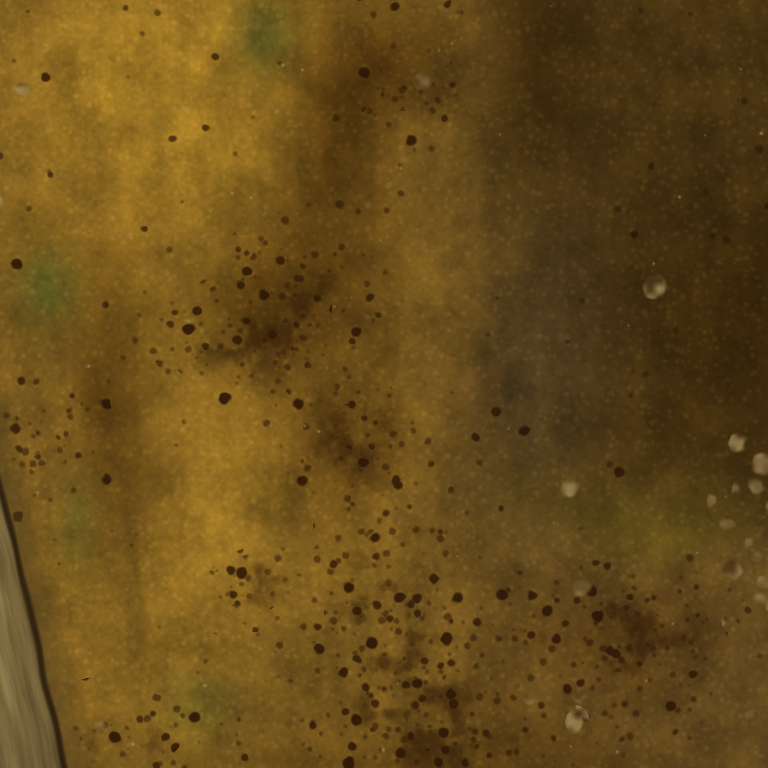
Write a Shadertoy shader that draws this texture.

```glsl
float hash(vec2 p) {
    return fract(sin(dot(p, vec2(127.1, 311.7))) * 43758.5453);
}

float noise(vec2 p) {
    vec2 i = floor(p), f = fract(p);
    f = f * f * (3.0 - 2.0 * f);
    float low = mix(hash(i), hash(i + vec2(1, 0)), f.x);
    float high = mix(hash(i + vec2(0, 1)), hash(i + vec2(1, 1)), f.x);
    return mix(low, high, f.y);
}

float fbm(vec2 p) {
    float sum = 0.0, amp = 0.5;
    for (int i = 0; i < 5; i++) {
        sum += amp * noise(p);
        p = mat2(1.6, 1.2, -1.2, 1.6) * p + 7.3;
        amp *= 0.5;
    }
    return sum;
}

// Soft elliptical patch
float blob(vec2 p, vec2 center, vec2 radius) {
    vec2 q = (p - center) / radius;
    return exp(-dot(q, q));
}

// Scattered round spots; density is the share of occupied cells
float spots(vec2 p, float cells, float density, vec2 radii, float soft, float seed) {
    vec2 q = p * cells, id = floor(q);
    float wobble = 0.16 * (noise(q * 3.0 + seed) - 0.5);
    float cover = 0.0;
    for (int y = -1; y <= 1; y++)
    for (int x = -1; x <= 1; x++) {
        vec2 cell = id + vec2(x, y);
        vec2 center = cell + vec2(hash(cell + seed), hash(cell + seed + 19.7));
        float present = step(hash(cell + seed + 41.3), density);
        float size = hash(cell + seed + 73.9);
        float radius = mix(radii.x, radii.y, size * size);
        float d = length(q - center) + wobble - radius;
        cover = max(cover, present * (0.55 + 0.45 * size) * smoothstep(soft, -soft, d));
    }
    return cover;
}

// Where the dark spots gather
float spotDensity(vec2 p) {
    float d = 0.45 * blob(p, vec2(0.29, 0.56), vec2(0.07, 0.05));
    d += 0.5 * blob(p, vec2(0.39, 0.60), vec2(0.07, 0.10));
    d += 0.5 * blob(p, vec2(0.46, 0.43), vec2(0.07, 0.07));
    d += 0.55 * blob(p, vec2(0.33, 0.24), vec2(0.05, 0.04));
    d += 0.55 * blob(p, vec2(0.50, 0.19), vec2(0.08, 0.12));
    d += 0.6 * blob(p, vec2(0.57, 0.05), vec2(0.11, 0.07));
    d += 0.5 * blob(p, vec2(0.80, 0.17), vec2(0.14, 0.08));
    d += 0.4 * blob(p, vec2(0.17, 0.04), vec2(0.09, 0.05));
    d += 0.35 * blob(p, vec2(0.07, 0.44), vec2(0.05, 0.07));
    d += 0.3 * blob(p, vec2(0.52, 0.90), vec2(0.07, 0.05));
    return d + 0.02;
}

// Broad stains of the skin
vec3 skin(vec2 p) {
    vec2 w = p + 0.09 * (vec2(fbm(p * 6.0), fbm(p * 6.0 + 31.0)) - 0.48);
    float gold = blob(w, vec2(0.20, 0.87), vec2(0.20, 0.22));
    gold += 0.65 * blob(w, vec2(0.30, 0.40), vec2(0.09, 0.15));
    gold += 0.45 * blob(w, vec2(0.20, 0.20), vec2(0.13, 0.16));
    float brown = 0.75 * blob(w, vec2(0.43, 0.82), vec2(0.07, 0.13));
    brown += 0.7 * blob(w, vec2(0.52, 0.91), vec2(0.07, 0.06));
    brown += 0.75 * blob(w, vec2(0.38, 0.62), vec2(0.10, 0.09));
    brown += 0.6 * blob(w, vec2(0.15, 0.50), vec2(0.06, 0.17));
    brown += 0.5 * blob(w, vec2(0.45, 0.43), vec2(0.08, 0.09));
    brown += 0.55 * blob(w, vec2(0.82, 0.18), vec2(0.18, 0.09));
    brown += 0.5 * blob(w, vec2(0.65, 0.00), vec2(0.28, 0.07));
    float shade = smoothstep(0.53, 0.72, w.x) * smoothstep(0.24, 0.44, w.y);
    float gray = blob(w, vec2(0.70, 0.54), vec2(0.09, 0.24));
    float dark = blob(w, vec2(0.97, 0.60), vec2(0.20, 0.16));
    dark += 0.8 * blob(w, vec2(0.70, 0.91), vec2(0.08, 0.14));

    vec3 col = mix(vec3(0.46, 0.34, 0.115), vec3(0.40, 0.30, 0.13), smoothstep(0.45, 0.85, w.x));
    col = mix(col, vec3(0.62, 0.465, 0.14), min(gold, 1.0));
    col = mix(col, vec3(0.28, 0.18, 0.04), min(brown, 0.85));
    col = mix(col, vec3(0.28, 0.20, 0.07), shade);
    col = mix(col, vec3(0.32, 0.25, 0.14), 0.7 * gray);
    col = mix(col, vec3(0.20, 0.13, 0.03), min(0.75 * dark, 0.8));
    return mix(col, vec3(0.35, 0.29, 0.08), 0.6 * blob(w, vec2(0.85, 0.33), vec2(0.14, 0.05)));
}

void mainImage(out vec4 fragColor, in vec2 fragCoord) {
    vec2 p = fragCoord / iResolution.xy;
    vec3 col = skin(p);

    // Green mould
    float green = 0.75 * blob(p, vec2(0.345, 0.955), vec2(0.036, 0.045));
    green += 0.8 * blob(p, vec2(0.06, 0.625), vec2(0.038, 0.048));
    green += 0.45 * blob(p, vec2(0.10, 0.32), vec2(0.025, 0.06));
    green += 0.4 * blob(p, vec2(0.26, 0.08), vec2(0.05, 0.045));
    col = mix(col, vec3(0.32, 0.33, 0.12), green);

    // Streaks, mottling and fine grain
    float mottle = fbm(p * 24.0) - 0.48;
    float streak = fbm(p * vec2(34.0, 9.0) + 12.0) - 0.48;
    float grain = noise(p * 130.0) + noise(p * 240.0 + 5.0) - 1.0;
    col *= 1.0 + 0.38 * mottle + 0.28 * streak + 0.09 * grain;
    float pores = spots(p, 95.0, 0.55, vec2(0.15, 0.32), 0.25, 3.0);
    col += vec3(0.055, 0.048, 0.028) * pores;

    // Dark spots
    float density = spotDensity(p);
    vec3 spotColor = vec3(0.16, 0.075, 0.02);
    float faint = spots(p, 85.0, density * 0.7, vec2(0.15, 0.45), 0.18, 11.0);
    float bold = spots(p, 46.0, density, vec2(0.14, 0.36), 0.09, 27.0);
    float smudge = smoothstep(0.50, 0.72, fbm(p * 30.0 + 50.0)) * smoothstep(0.1, 0.6, density);
    col = mix(col, spotColor, max(0.5 * smudge, max(0.55 * faint, 0.9 * bold)));

    // Pale crumbs
    float crumbArea = blob(p, vec2(1.0, 0.27), vec2(0.05, 0.14));
    crumbArea += 0.4 * blob(p, vec2(0.75, 0.06), vec2(0.025, 0.03));
    crumbArea += 0.2 * blob(p, vec2(0.63, 0.20), vec2(0.03, 0.03));
    float crumb = spots(p, 38.0, crumbArea, vec2(0.25, 0.6), 0.12, 61.0);
    vec3 crumbColor = mix(vec3(0.26, 0.17, 0.06), vec3(0.68, 0.59, 0.38), noise(p * 85.0));
    col = mix(col, crumbColor, 0.85 * crumb);
    float glint = spots(p, 60.0, 0.012, vec2(0.06, 0.14), 0.1, 83.0);
    col = mix(col, vec3(0.62, 0.54, 0.34), 0.7 * glint);

    // Woody strip with a dark rim
    float inside = 0.088 - 0.23 * p.y - p.x + 0.008 * (noise(p * 18.0) - 0.5);
    float fiber = fbm(vec2(inside * 110.0, p.y * 9.0));
    vec3 wood = mix(vec3(0.29, 0.23, 0.12), vec3(0.58, 0.50, 0.31), fiber + 3.0 * inside - 0.05);
    col = mix(col, vec3(0.33, 0.26, 0.13), 0.5 * smoothstep(-0.045, 0.0, inside));
    col = mix(col, wood, smoothstep(-0.002, 0.002, inside));
    col = mix(col, vec3(0.14, 0.09, 0.03), 0.8 * smoothstep(0.007, 0.001, abs(inside - 0.003)));

    fragColor = vec4(clamp(col, 0.0, 1.0), 1.0);
}
```
